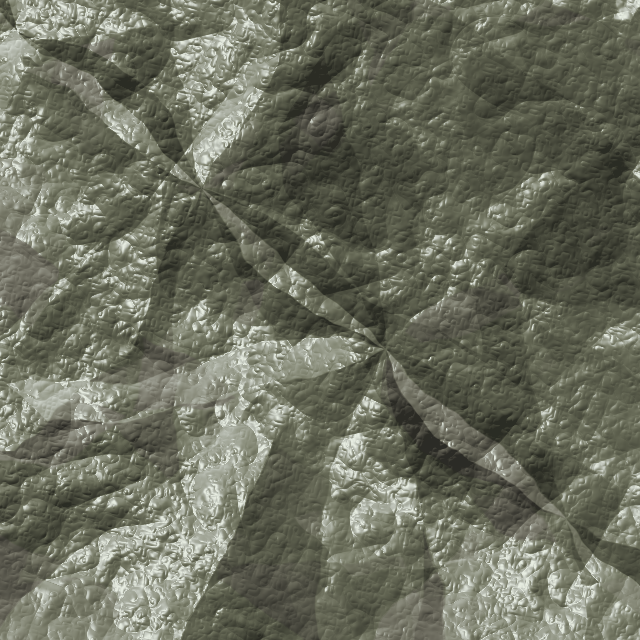
A Shadertoy shader for this texture:

```glsl
// Crumpled olive-silver foil: overlapping tilted facets, long folds and sparkling glints.

#define EDGE 0.0016         // softness of facet borders
#define WOBBLE 0.13         // waviness of the folds
#define RELIEF 0.25         // strength of the fine crinkles
#define BASE_TONE 0.425     // brightness of a level facet
#define CONTRAST 0.135      // brightness change with tilt
#define GLINT 0.40          // strength of the highlights
#define GLINT_FOCUS 4.0     // narrowness of the highlights
#define OLIVE vec3(0.98, 1.01, 0.82)
#define WARM_GREY vec3(1.01, 0.985, 0.88)
#define SILVER vec3(0.985, 1.01, 0.96)

const vec2 LIGHT = vec2(0.45, -0.89);      // tilt that faces the light
const vec2 GLINT_TILT = vec2(0.75, -0.40); // tilt that mirrors the light

vec2 hash2(vec2 p) {
    vec3 q = fract(p.xyx * vec3(0.1031, 0.1030, 0.0973));
    q += dot(q, q.yzx + 33.33);
    return fract((q.xx + q.yz) * q.zy);
}

mat2 rotation(float a) {
    float c = cos(a), s = sin(a);
    return mat2(c, -s, s, c);
}

float valueNoise(vec2 p) {
    vec2 i = floor(p), f = fract(p);
    f = f * f * (3.0 - 2.0 * f);
    float low = mix(hash2(i).x, hash2(i + vec2(1, 0)).x, f.x);
    float high = mix(hash2(i + vec2(0, 1)).x, hash2(i + vec2(1, 1)).x, f.x);
    return mix(low, high, f.y);
}

// Ridged layers of noise: the height of the fine crinkles
float crinkles(vec2 p) {
    float height = 0.0, scale = 9.0;
    for (int i = 0; i < 5; i++) {
        p = rotation(0.9) * p + 3.7;
        height += abs(2.0 * valueNoise(p * scale) - 1.0) / scale;
        scale *= 2.0;
    }
    return height;
}

// Layered sines that bend straight folds
vec2 wobble(vec2 p) {
    vec2 bend = vec2(0.0);
    float scale = 13.0;
    for (int i = 0; i < 5; i++) {
        p = rotation(1.1) * p + 0.6;
        bend += sin(p.yx * scale + 2.0 * sin(p * scale * 0.37)) / scale;
        scale *= 1.9;
    }
    return bend * WOBBLE;
}

// Cellular noise: one random tilt per cell, cells stretched along an angle
vec2 facetTilt(vec2 p, float angle, vec2 scale, float seed) {
    p = rotation(angle) * p * scale + seed;
    vec2 cell = floor(p), nearId = cell, nextId = cell;
    vec2 nearPos = vec2(9.0), nextPos = vec2(9.0);
    for (int y = -1; y <= 1; y++)
    for (int x = -1; x <= 1; x++) {
        vec2 id = cell + vec2(x, y);
        vec2 pos = id + hash2(id + seed) - p;
        if (dot(pos, pos) < dot(nearPos, nearPos)) {
            nextPos = nearPos; nextId = nearId;
            nearPos = pos; nearId = id;
        } else if (dot(pos, pos) < dot(nextPos, nextPos)) {
            nextPos = pos; nextId = id;
        }
    }
    vec2 across = nextPos - nearPos;
    float border = dot(nextPos + nearPos, across) * 0.5 / max(length(across), 1e-3);
    float inside = 0.5 + 0.5 * smoothstep(0.0, EDGE * max(scale.x, scale.y), border);
    return 2.0 * mix(hash2(nextId + seed + 51.0), hash2(nearId + seed + 51.0), inside) - 1.0;
}

// Tapered shards that fan out from hubs on the main crease
vec2 shardTilt(vec2 p) {
    vec2 tilt = vec2(0.0);
    for (int i = 0; i < 18; i++) {
        float n = float(i);
        vec2 shape = hash2(vec2(n, 7.3)), lean = hash2(vec2(n, 23.1));
        vec2 hub = vec2(0.32, 0.70) + vec2(0.28, -0.25) * floor(n / 6.0);
        vec2 q = rotation(1.0472 * (n + 0.8 * lean.x)) * (p - hub);
        float side = min(q.x * mix(0.15, 0.4, shape.x), mix(0.03, 0.09, shape.y)) - abs(q.y);
        float end = mix(0.25, 0.6, lean.y) - q.x - 0.7 * q.y;
        tilt += smoothstep(-EDGE, EDGE, min(side, end)) * (2.0 * hash2(vec2(n, 41.7)) - 1.0);
    }
    return tilt;
}

void mainImage(out vec4 fragColor, in vec2 fragCoord) {
    vec2 uv = fragCoord / iResolution.y;
    vec2 p = uv + wobble(uv);

    // Large to small facets
    vec2 tilt = 0.60 * facetTilt(p, 0.9, vec2(1.6, 5.0), 11.0);
    tilt += 0.45 * facetTilt(p, -0.65, vec2(1.8, 4.5), 37.0);
    tilt += 0.35 * facetTilt(p, 0.3, vec2(5.0, 7.0), 73.0);
    tilt += 0.18 * facetTilt(p, 1.4, vec2(10.0, 14.0), 91.0);
    tilt += 0.75 * shardTilt(p);

    // Main diagonal crease: a dark side above a pale side, pinched at the hubs
    vec2 q = rotation(-0.729) * (p - vec2(0.32, 0.70));
    float width = 0.05 * abs(sin(q.x * 8.37));
    float shade = smoothstep(-EDGE, EDGE, min(q.y, width - q.y));
    float shine = smoothstep(-EDGE, EDGE, min(-q.y, 0.8 * width + q.y));
    tilt = mix(tilt, -1.1 * LIGHT, 0.8 * shade);
    tilt = mix(tilt, vec2(-0.2, -0.9), 0.7 * shine);

    // Fine crinkles tilt the surface further
    vec2 e = vec2(0.0015, 0.0);
    float h = crinkles(uv);
    vec2 slope = vec2(crinkles(uv + e.xy), crinkles(uv + e.yx)) - h;
    float roughness = RELIEF * mix(0.6, 1.4, valueNoise(p * 4.0));
    vec2 surface = tilt + roughness * slope / e.x;

    // Diffuse light and mirror glints
    vec2 miss = surface - GLINT_TILT;
    float tone = BASE_TONE + CONTRAST * dot(surface, LIGHT);
    tone += GLINT * exp(-GLINT_FOCUS * dot(miss, miss));
    tone = clamp(tone, 0.17, 0.93);

    // Tint by facet direction and brightness
    float warm = 1.0 - smoothstep(-0.8, -0.2, dot(tilt, vec2(0.89, 0.45)));
    vec3 tint = mix(OLIVE, WARM_GREY, 0.8 * warm);
    tint = mix(tint, SILVER, smoothstep(0.35, 0.8, tone));
    fragColor = vec4(tone * tint, 1.0);
}
```
